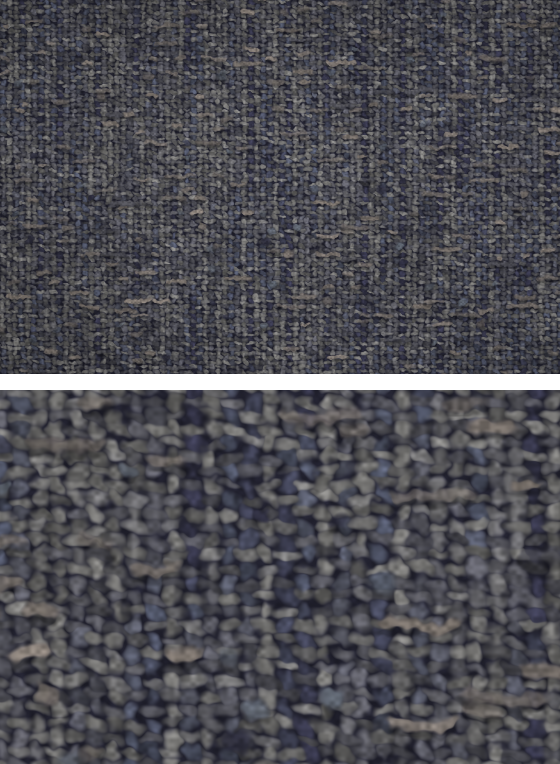
Top: the whole. Bottom: its middle third, enlarged.
Reproduce this texture procedurally as a WebGL 2 fragment shader.

```glsl
#version 300 es
precision highp float;

#define THREADS vec2(59.0, 80.0)
#define GAP vec3(0.125, 0.125, 0.175)
#define KHAKI vec3(0.405, 0.402, 0.395)
#define BLUE vec3(0.285, 0.305, 0.37)
#define NAVY vec3(0.20, 0.20, 0.275)
#define SLATE vec3(0.325, 0.325, 0.355)
#define TAN vec3(0.53, 0.495, 0.465)
#define PALE_BLUE vec3(0.40, 0.43, 0.475)
#define SLUB_CELL vec2(5.0, 3.0)
#define SLUB_CHANCE 0.58
#define WOBBLE 0.2
#define VIGNETTE 0.42

uniform vec2 u_resolution;
out vec4 fragColor;

float hash(vec2 p) {
  vec3 q = fract(vec3(p.xyx) * vec3(0.1031, 0.1030, 0.0973));
  q += dot(q, q.yzx + 33.33);
  return fract((q.x + q.y) * q.z);
}

float noise(vec2 p) {
  vec2 i = floor(p), f = fract(p);
  f = f * f * (3.0 - 2.0 * f);
  return mix(mix(hash(i), hash(i + vec2(1, 0)), f.x),
             mix(hash(i + vec2(0, 1)), hash(i + vec2(1, 1)), f.x), f.y);
}

// Vertical yarn: dark single columns between grey ones, drifting along the length
vec3 warpColour(vec2 id) {
  float dye = hash(vec2(id.x * 3.0, 17.0)) * 0.5
            + noise(vec2(id.x * 7.0, id.y * 0.09)) * 0.5
            + (mod(id.x, 3.0) < 0.5 ? -0.2 : 0.08);
  vec3 c = mix(NAVY, BLUE, smoothstep(0.16, 0.32, dye));
  c = mix(c, SLATE, smoothstep(0.32, 0.46, dye));
  return mix(c, KHAKI, smoothstep(0.46, 0.66, dye));
}

// Horizontal yarn: mostly grey, with darker stretches
vec3 weftColour(vec2 id) {
  float dye = noise(vec2(id.x * 0.3, id.y * 5.0) + 41.0);
  return mix(SLATE * 0.9, KHAKI * 1.06, smoothstep(0.15, 0.8, dye));
}

// Plain weave: neighbouring yarn bumps melt together, the highest dominates
vec3 weave(vec2 p) {
  vec2 base = floor(p);
  float total = 0.0;
  vec3 yarn = vec3(0.0);
  for (int y = -1; y <= 1; y++)
  for (int x = -1; x <= 1; x++) {
    vec2 id = base + vec2(x, y);
    vec2 jitter = vec2(hash(id + 11.0), hash(id + 23.0)) - 0.5;
    vec2 d = p - id - 0.5 - jitter * vec2(0.30, 0.44);
    bool warp = mod(id.x + id.y, 2.0) < 0.5;
    float lean = (hash(id + 37.0) - 0.3) * 0.6;
    if (warp) d.x += d.y * lean; else d.y += d.x * lean;
    d /= (warp ? vec2(0.49, 0.80) : vec2(0.76, 0.47)) * mix(0.85, 1.15, hash(id + 47.0));
    float height = 1.0 - dot(d, d) + (hash(id + 53.0) - 0.5) * 0.3;
    float weight = exp(6.0 * height);
    total += weight;
    yarn += weight * (warp ? warpColour(id) : weftColour(id))
          * mix(0.80, 1.20, hash(id + 71.0));
  }
  float top = log(total) / 6.0;
  return mix(GAP, yarn / total, smoothstep(-0.45, 1.0, top));
}

// Uneven places in the yarn: short dashes along the weft and round knots
vec3 addSlubs(vec3 cloth, vec2 p) {
  vec2 base = floor(p / SLUB_CELL);
  for (int y = -1; y <= 1; y++)
  for (int x = -1; x <= 1; x++) {
    vec2 id = base + vec2(x, y);
    if (hash(id + 101.0) > SLUB_CHANCE) continue;
    vec2 centre = id * SLUB_CELL
                + vec2(hash(id + 113.0) * SLUB_CELL.x,
                       floor(hash(id + 127.0) * SLUB_CELL.y) + 0.5);
    float kind = hash(id + 139.0), size = hash(id + 151.0);
    bool knot = kind < 0.22;
    float halfLength = knot ? 0.15 : mix(0.4, 2.1, size * size);
    float thickness = knot ? mix(0.5, 0.95, size) : mix(0.38, 0.60, kind);
    thickness *= 0.65 + 0.7 * noise(p * vec2(1.3, 0.8) + id);
    vec2 d = p - centre;
    d.y += (noise(vec2(p.x * 0.8, id.y * 9.0)) - 0.5) * 0.7;
    d.x = max(abs(d.x) - halfLength, 0.0) * (knot ? 1.35 : 1.0);
    float r = length(d) / thickness;
    float tint = hash(id + 163.0);
    vec3 c = knot ? mix(PALE_BLUE, NAVY, step(0.65, tint)) : mix(TAN, SLATE, step(0.85, tint));
    if (knot && tint < 0.25) c = TAN;
    c *= mix(0.82, 1.04, hash(id + 179.0));
    // Shadow below the raised yarn
    float below = length(d + vec2(0.0, 0.5)) / thickness;
    cloth *= 1.0 - 0.22 * (1.0 - smoothstep(0.5, 1.3, below));
    vec3 lit = mix(GAP, c, 1.0 - 0.35 * min(r * r, 1.0));
    float cover = 1.0 - smoothstep(0.5, 1.2, r);
    cloth = mix(cloth, lit, cover * mix(0.4, 1.0, hash(id + 191.0)));
  }
  return cloth;
}

void main() {
  vec2 uv = gl_FragCoord.xy / u_resolution.y;
  vec2 p = uv * THREADS;
  p += (vec2(noise(uv * vec2(5, 6)), noise(uv * vec2(11, 7) + 31.0)) - 0.5) * 2.0 * WOBBLE;
  // Frayed yarn outlines
  p += (vec2(noise(uv * 130.0), noise(uv * 130.0 + 77.0)) - 0.5) * 0.4;

  // Grooves between the vertical ribs
  vec3 cloth = weave(p) * (0.98 + 0.06 * cos(6.2832 * (p.x - 0.5)));
  vec3 colour = addSlubs(cloth, p);

  // Loose fibres and broad uneven tone
  colour *= 0.83 + 0.34 * noise(uv * vec2(210, 240));
  colour *= 0.96 + 0.08 * noise(uv * vec2(7, 3) + 5.0);

  // Light falls off towards the corners
  vec2 fromCentre = gl_FragCoord.xy / u_resolution - vec2(0.54, 0.5);
  colour *= 1.05 - VIGNETTE * dot(fromCentre, fromCentre);
  fragColor = vec4(colour, 1.0);
}
```
